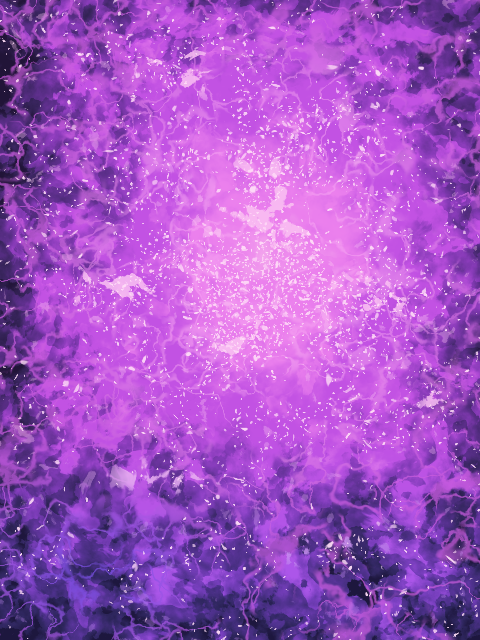
This background is drawn by a Shadertoy shader. Its source:

```glsl
// Glowing magenta grunge burst with ragged splashes, thin filaments and bright specks.

vec2 hash2(vec2 p) {
    vec3 q = fract(vec3(p.xyx) * vec3(0.1031, 0.1030, 0.0973));
    q += dot(q, q.yzx + 33.33);
    return fract((q.xx + q.yz) * q.zy);
}

float noise(vec2 p) {
    vec2 i = floor(p), f = fract(p);
    f = f * f * (3.0 - 2.0 * f);
    return mix(mix(hash2(i).x, hash2(i + vec2(1, 0)).x, f.x),
               mix(hash2(i + vec2(0, 1)).x, hash2(i + vec2(1, 1)).x, f.x), f.y);
}

float fbm(vec2 p) {
    float sum = 0.0, amp = 0.52;
    for (int i = 0; i < 5; i++) {
        sum += amp * noise(p);
        p = mat2(1.6, 1.2, -1.2, 1.6) * p + 7.3;
        amp *= 0.5;
    }
    return sum;
}

mat2 turn(float a) { return mat2(cos(a), sin(a), -sin(a), cos(a)); }

// Soft elliptical region
float blob(vec2 p, vec2 centre, vec2 radius) {
    vec2 d = (p - centre) / radius;
    return exp(-dot(d, d));
}

// Tone ramp from deep violet to pale pink
vec3 ramp(float t) {
    vec3 c = mix(vec3(0.13, 0.08, 0.22), vec3(0.21, 0.14, 0.35), smoothstep(0.0, 0.15, t));
    c = mix(c, vec3(0.35, 0.18, 0.53), smoothstep(0.12, 0.30, t));
    c = mix(c, vec3(0.53, 0.23, 0.72), smoothstep(0.27, 0.45, t));
    c = mix(c, vec3(0.76, 0.32, 0.89), smoothstep(0.41, 0.60, t));
    c = mix(c, vec3(0.92, 0.50, 0.93), smoothstep(0.64, 0.86, t));
    return mix(c, vec3(0.97, 0.73, 0.93), smoothstep(0.86, 1.15, t));
}

// Thin winding strands of uneven width, broken up by a slower noise
float filaments(vec2 p) {
    float sum = 0.0;
    for (int i = 0; i < 5; i++) {
        float k = float(i), scale = 10.0 + 6.0 * k;
        vec2 q = turn(0.7 * k) * p * scale + 17.0 * k;
        q += 1.2 * vec2(fbm(q * 1.1 + 3.0), fbm(q * 1.1 + 41.0));
        float strand = abs(noise(q) - 0.5) / scale;
        float width = 0.0012 + 0.0032 * noise(q * 2.3 + 9.0);
        float gaps = smoothstep(0.48, 0.62, noise(p * 13.0 + 29.0 * k));
        sum = max(sum, gaps * smoothstep(width, 0.0003, strand));
    }
    return sum;
}

// Small slanted flecks on turned, wavy grids, kept where density allows
float specks(vec2 p, float density) {
    float sum = 0.0;
    for (int i = 0; i < 5; i++) {
        float k = float(i), scale = 46.0 + 19.0 * k;
        vec2 q = turn(0.5 + 1.13 * k) * p * scale + 13.7 * k;
        q += 1.3 * vec2(noise(q * 0.45), noise(q * 0.45 + 60.0));
        vec2 id = floor(q), rnd = hash2(id), shape = hash2(id + 91.0);
        vec2 d = turn(6.28 * shape.x) * (fract(q) - 0.25 - 0.5 * rnd);
        d.x *= 0.45 + 0.4 * shape.y;
        d += 0.16 * (noise(q * 5.0) - 0.5);
        float size = 0.11 + 0.10 * shape.y;
        float keep = step(hash2(id + 37.0).y, density);
        sum = max(sum, keep * smoothstep(size, size * 0.45, length(d)) * (0.6 + 0.4 * rnd.y));
    }
    return sum;
}

void mainImage(out vec4 fragColor, in vec2 fragCoord) {
    vec2 p = fragCoord / iResolution.xy * vec2(0.75, 1.0);
    vec2 warp = vec2(fbm(p * 6.0), fbm(p * 6.0 + 50.0)) - 0.5;
    vec2 ray = p - vec2(0.42, 0.585);
    float r = length(ray * vec2(1.10, 0.95) + 0.08 * warp);
    float rim = smoothstep(0.16, 0.42, r);

    // Broad central glow, pink at its heart and dark at the left and the base
    float tone = 0.24 + 0.47 * exp(-pow(r / 0.36, 2.6));
    tone += 0.20 * blob(p, vec2(0.43, 0.58), vec2(0.15, 0.18));
    tone += 0.10 * blob(p, vec2(0.68, 0.83), vec2(0.12, 0.12));
    tone += 0.11 * blob(p, vec2(0.31, 0.91), vec2(0.16, 0.08));
    tone += 0.08 * blob(p, vec2(0.15, 0.42), vec2(0.11, 0.16));
    tone += 0.07 * blob(p, vec2(0.55, 0.30), vec2(0.16, 0.12));
    tone -= 0.12 * smoothstep(0.09, 0.0, p.x) + 0.05 * smoothstep(0.67, 0.75, p.x);

    // Cloud and grain
    float cloud = fbm(p * 11.0 + 1.5 * warp) - 0.5;
    float grain = fbm(p * 48.0 + 2.0 * warp) - 0.5;
    tone += cloud * mix(0.12, 0.36, rim) + grain * mix(0.16, 0.36, rim);

    // Ragged paint patches and dark pits outside the core
    float patches = smoothstep(0.54, 0.60, fbm(p * 27.0 + 3.0 * warp + 8.0));
    tone += patches * mix(0.05, 0.16, rim);
    float pits = smoothstep(0.56, 0.62, fbm(p * 36.0 + 70.0));
    tone -= pits * (0.13 * rim + 0.28 * blob(p, vec2(0.54, 0.07), vec2(0.08, 0.05)));

    // Cool tint over the shadows near the base
    vec3 col = ramp(max(tone, 0.0));
    float base = smoothstep(0.36, 0.06, p.y);
    col = mix(col, col * vec3(0.85, 1.04, 1.0) + vec3(0.0, 0.01, 0.03), base * 0.8);

    // Strands take a blue cast in the lower left
    vec3 strand = mix(vec3(0.97, 0.66, 0.95), vec3(0.79, 0.36, 0.87), rim);
    strand = mix(strand, vec3(0.48, 0.31, 0.90), blob(p, vec2(0.15, 0.10), vec2(0.18, 0.12)));
    col = mix(col, strand, filaments(p) * mix(0.50, 0.72, rim));

    // Pale splashes with torn edges
    float splash = blob(p, vec2(0.18, 0.55), vec2(0.065, 0.035))
        + blob(p, vec2(0.365, 0.475), vec2(0.045, 0.035))
        + blob(p, vec2(0.26, 0.255), vec2(0.070, 0.022))
        + 0.8 * blob(p, vec2(0.29, 0.89), vec2(0.070, 0.035))
        + 0.8 * blob(p, vec2(0.59, 0.54), vec2(0.075, 0.030))
        + 0.8 * blob(p, vec2(0.51, 0.14), vec2(0.080, 0.025))
        + 0.8 * blob(p, vec2(0.69, 0.37), vec2(0.030, 0.025))
        + 0.8 * blob(p, vec2(0.41, 0.66), vec2(0.080, 0.100));
    float torn = smoothstep(0.70, 0.78, fbm(p * 52.0 + 5.0 * warp) + 0.20 * splash);
    vec3 pale = mix(vec3(0.98, 0.76, 0.95), vec3(0.74, 0.52, 0.94), base);
    col = mix(col, pale, torn * (0.35 + 0.5 * smoothstep(0.0, 0.5, splash)));

    // Specks crowd the core and thin out toward the edges
    float density = 0.05 + 0.34 * exp(-r * r / 0.045) + 0.15 * min(splash, 1.0);
    density *= 0.2 + 1.4 * smoothstep(0.32, 0.62, noise(p * 15.0 + 5.0));
    col = mix(col, vec3(1.0, 0.87, 0.97), specks(p, density) * 0.95);

    fragColor = vec4(clamp(col, 0.0, 1.0), 1.0);
}
```
